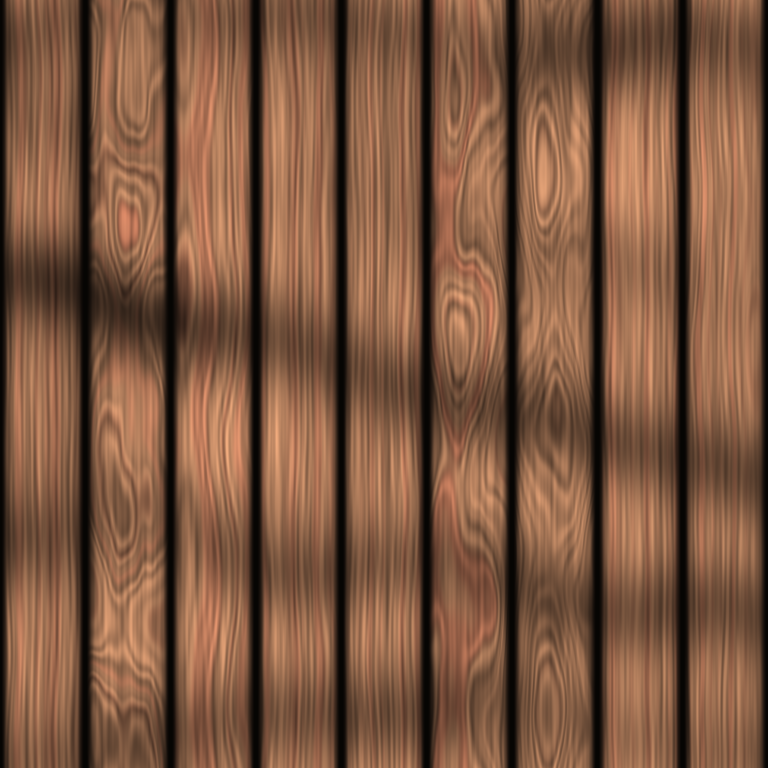
Give the GLSL for this texture, as a WebGL 2 fragment shader.

```glsl
#version 300 es
precision highp float;
// Nine upright wooden planks with dark rounded seams and soft bands of shade.
// Grain lines are contours of a stretched distance field bent by gradient
// noise; each plank has its own pith position, bend and ring density.

uniform vec2 u_resolution;
out vec4 fragColor;

const float PLANKS = 9.0;
const float TAU = 6.2831853;
const vec3 WOOD_TINT = vec3(1.0, 0.71, 0.52);
const vec3 PINK_TINT = vec3(1.04, 0.64, 0.48);
const vec3 SEAM_COLOR = vec3(0.025, 0.018, 0.012);

// Per plank: pith position across it, bend of the grain, rings per width.
const vec3 FIGURE[9] = vec3[9](
    vec3(-1.0, 0.4, 13.0), vec3(0.45, 2.6, 6.5), vec3(0.17, 0.8, 11.0),
    vec3(-1.0, 0.6, 12.0), vec3(-1.0, 0.4, 14.0), vec3(0.34, 1.9, 10.0),
    vec3(0.48, 1.8, 11.0), vec3(-1.0, 0.5, 13.0), vec3(0.86, 0.6, 14.0));

// Shade bands: height at the left, slope to the right, strength.
const vec3 SHADE[5] = vec3[5](
    vec3(0.97, -0.05, 0.26), vec3(0.83, -0.24, 0.10), vec3(0.64, -0.27, 0.35),
    vec3(0.33, -0.15, 0.25), vec3(0.04, 0.01, 0.22));

vec2 gradientAt(vec2 cell) {
    float h = fract(sin(dot(cell, vec2(127.1, 311.7))) * 43758.55);
    return vec2(cos(TAU * h), sin(TAU * h));
}

float gradientNoise(vec2 p) {
    vec2 i = floor(p), f = fract(p);
    vec2 w = f * f * f * (f * (f * 6.0 - 15.0) + 10.0);
    vec2 e = vec2(1.0, 0.0);
    float a = dot(gradientAt(i), f);
    float b = dot(gradientAt(i + e.xy), f - e.xy);
    float c = dot(gradientAt(i + e.yx), f - e.yx);
    float d = dot(gradientAt(i + e.xx), f - e.xx);
    return 1.4 * mix(mix(a, b, w.x), mix(c, d, w.x), w.y);
}

// Ring coordinate: straight lines far from the pith, ovals and arches near it.
float ringField(vec2 p, vec3 figure, float seed) {
    float side = p.x - figure.x;
    float across = figure.z * sqrt(side * side + 0.012);
    float knots = 0.5 - 0.5 * cos(TAU * 2.9 * (p.y - 0.95 + 0.13 * (seed - 2.0)));
    float bend = gradientNoise(vec2(p.x * 2.2 + seed * 9.3, p.y * 5.0 + seed * 3.7));
    float ripple = gradientNoise(vec2(p.x * 6.0 + seed * 5.1, p.y * 11.0));
    return across + figure.y * (knots + 1.3 * bend + 0.25 * ripple);
}

// Uneven light and dark lines along the ring coordinate.
float ringTone(float rings, float seed) {
    float even = sin(TAU * rings + 2.0 * gradientNoise(vec2(rings * 0.6, seed)));
    float uneven = gradientNoise(vec2(rings * 1.9, seed * 4.3 + 0.5));
    return 0.4 * even + 0.8 * uneven;
}

// Fine pores and fibres drawn out along the plank.
float fibreTone(vec2 p, float seed) {
    float coarse = gradientNoise(vec2(p.x * 14.0 + seed * 17.0, p.y * 3.0));
    float fine = gradientNoise(vec2(p.x * 27.0 + seed * 31.0, p.y * 9.0));
    return 0.55 * coarse + 0.7 * fine;
}

// Broad brightness, lowered by slanting, wavering bands.
float bandLight(vec2 uv) {
    float light = 0.70 + 0.10 * gradientNoise(uv * vec2(4.0, 6.0) + 3.3);
    for (int i = 0; i < 5; i++) {
        float row = float(i) * 7.3;
        float waver = 0.06 * gradientNoise(vec2(uv.x * 4.0, row + 0.4));
        float offset = (uv.y - SHADE[i].x - SHADE[i].y * uv.x - waver) / 0.067;
        float strength = 1.0 + 0.45 * gradientNoise(vec2(uv.x * 3.0 + 8.0, row));
        light -= SHADE[i].z * strength * exp(-offset * offset);
    }
    return max(light, 0.2);
}

void main() {
    vec2 uv = gl_FragCoord.xy / u_resolution;
    float plank = min(floor(uv.x * PLANKS), PLANKS - 1.0);
    vec2 p = vec2(uv.x * PLANKS - plank, uv.y);
    vec3 figure = FIGURE[int(plank)];

    // Grain
    float rings = ringField(p, figure, plank);
    float grain = 0.24 * ringTone(rings, plank) + 0.24 * fibreTone(p, plank);
    float value = bandLight(uv) * (1.0 + grain);

    // Reddish streaks follow the rings
    float streak = gradientNoise(vec2(rings * 0.8 + 4.0, plank * 2.7 + 0.3));
    float pink = smoothstep(0.0, 0.5, streak) * (0.5 + 0.15 * figure.y);
    vec3 color = value * mix(WOOD_TINT, PINK_TINT, min(pink, 1.0));

    // Rounded sides and seams
    float edge = min(p.x, 1.0 - p.x);
    color *= mix(0.8, 1.0, smoothstep(0.05, 0.24, edge));
    color = mix(SEAM_COLOR, color, smoothstep(0.012, 0.12, edge));
    fragColor = vec4(clamp(color, 0.0, 1.0), 1.0);
}
```
